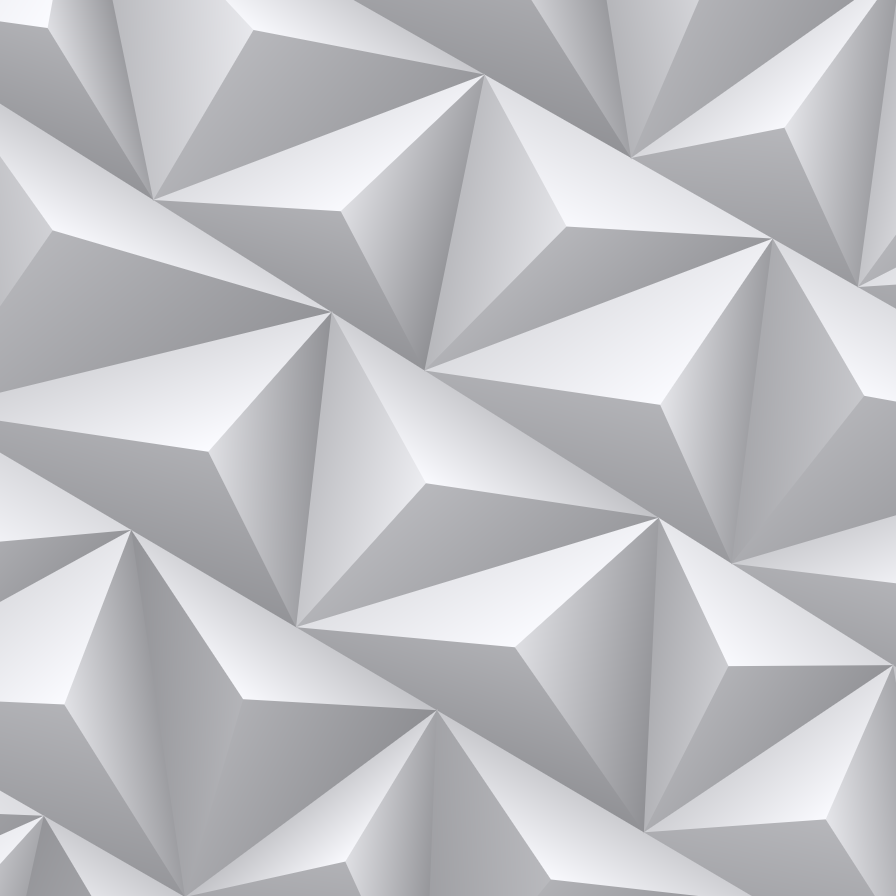
A WebGL 1 fragment shader for this background:

```glsl
precision highp float;
// Relief of pale grey three-sided pyramids set in slanting strips.

uniform vec2 u_resolution;

// Layout, in canvas heights
const float STRIP_HEIGHT = 0.37;
const float STRIP_BASE = 0.20;
const float STRIP_SLOPE = -0.58;
const float SLOPE_JITTER = 0.11;
const float CELL_WIDTH = 0.36;
const float CELL_PHASE = 0.33;
const float STRIP_SLIP = 0.45;
const float CORNER_JITTER = 0.32;
const float APEX_JITTER = 0.55;

// Facet tones: outer edge, apex
const vec2 TOP_TONES = vec2(0.78, 0.98);
const vec2 BOTTOM_TONES = vec2(0.605, 0.69);
const vec2 LEFT_TONES = vec2(0.60, 0.68);
const vec2 RIGHT_TONES = vec2(0.59, 0.87);
const vec2 TOP_SPREAD = vec2(0.14, 0.0);
const vec2 BOTTOM_SPREAD = vec2(0.05, 0.03);
const vec2 LEFT_SPREAD = vec2(0.16, 0.26);
const vec2 RIGHT_SPREAD = vec2(0.05, 0.04);
const vec3 TINT = vec3(-0.004, -0.002, 0.014);

float hash(vec2 p) {
  vec3 q = fract(p.xyx * 0.1031);
  q += dot(q, q.yzx + 33.33);
  return fract((q.x + q.y) * q.z);
}

// Height of a slanting line that divides two strips
float lineHeight(float line, float x) {
  float slope = STRIP_SLOPE + SLOPE_JITTER * (hash(vec2(line, 7.3)) - 0.5);
  return STRIP_BASE + line * STRIP_HEIGHT + slope * (x - 0.5);
}

// Pyramid corner on a dividing line; each strip slides on its own
vec2 corner(float line, float strip, float n) {
  float jitter = CORNER_JITTER * (hash(vec2(n + 3.7, line + 17.0 * strip)) - 0.5);
  float x = CELL_PHASE + CELL_WIDTH * (n + STRIP_SLIP * strip + jitter);
  return vec2(x, lineHeight(line, x));
}

// Signed distance to a line, positive on its right-hand side
float edgeDistance(vec2 p, vec2 a, vec2 b) {
  vec2 e = b - a;
  return (e.y * (p.x - a.x) - e.x * (p.y - a.y)) / length(e);
}

// Clockwise facet: returns tone times coverage, and coverage
vec2 facet(vec2 p, vec2 a, vec2 b, vec2 apex, vec2 tones, float tilt, float pixel) {
  float rise = edgeDistance(p, a, b);
  float inside = min(rise, min(edgeDistance(p, b, apex), edgeDistance(p, apex, a)));
  float coverage = clamp(inside / pixel + 0.5, 0.0, 1.0);
  float t = clamp(rise / edgeDistance(apex, a, b), 0.0, 1.0);
  float along = dot(p - a, b - a) / dot(b - a, b - a);
  float tone = mix(tones.x, tones.y, t) + tilt * (along - 0.5);
  return vec2(tone, 1.0) * coverage;
}

vec2 apexOf(vec2 a, vec2 b, vec2 c, vec2 seed) {
  vec3 w = vec3(hash(seed), hash(seed + 11.3), hash(seed + 23.9));
  w = 1.0 + APEX_JITTER * (w - 0.5);
  return (a * w.x + b * w.y + c * w.z) / (w.x + w.y + w.z);
}

// The two pyramids of one cell: one points right, one points left
vec2 cell(vec2 p, float strip, float n, float pixel) {
  vec2 topA = corner(strip + 1.0, strip, n);
  vec2 topB = corner(strip + 1.0, strip, n + 1.0);
  vec2 lowA = corner(strip, strip, n);
  vec2 lowB = corner(strip, strip, n + 1.0);
  vec2 seed = vec2(n, strip) + 41.7;
  float r = hash(seed + 5.1);
  float s = hash(seed + 8.6);
  float sway = 0.16 * (hash(seed + 14.2) - 0.5);

  vec2 apex = apexOf(topA, topB, lowA, seed);
  vec2 sum = facet(p, topA, topB, apex, TOP_TONES + r * TOP_SPREAD, sway, pixel);
  sum += facet(p, topB, lowA, apex, BOTTOM_TONES + s * BOTTOM_SPREAD, 0.10, pixel);
  sum += facet(p, lowA, topA, apex, LEFT_TONES + s * LEFT_SPREAD, sway, pixel);

  apex = apexOf(lowA, topB, lowB, seed + 31.0);
  sum += facet(p, lowA, topB, apex, TOP_TONES + s * TOP_SPREAD, 0.07, pixel);
  sum += facet(p, topB, lowB, apex, RIGHT_TONES + r * RIGHT_SPREAD, sway, pixel);
  sum += facet(p, lowB, lowA, apex, BOTTOM_TONES + r * BOTTOM_SPREAD, 0.08, pixel);
  return sum;
}

void main() {
  float pixel = 1.0 / u_resolution.y;
  vec2 p = gl_FragCoord.xy * pixel;
  float level = (p.y - STRIP_BASE - STRIP_SLOPE * (p.x - 0.5)) / STRIP_HEIGHT;

  // Blend the facets of nearby cells by their coverage
  vec2 sum = vec2(0.0);
  for (int j = -1; j <= 1; j++) {
    float strip = floor(level) + float(j);
    float n = floor((p.x - CELL_PHASE) / CELL_WIDTH - STRIP_SLIP * strip);
    for (int i = -1; i <= 1; i++) {
      sum += cell(p, strip, n + float(i), pixel);
    }
  }
  float tone = sum.x / max(sum.y, 0.0001);
  gl_FragColor = vec4(clamp(tone + TINT, 0.0, 1.0), 1.0);
}
```
